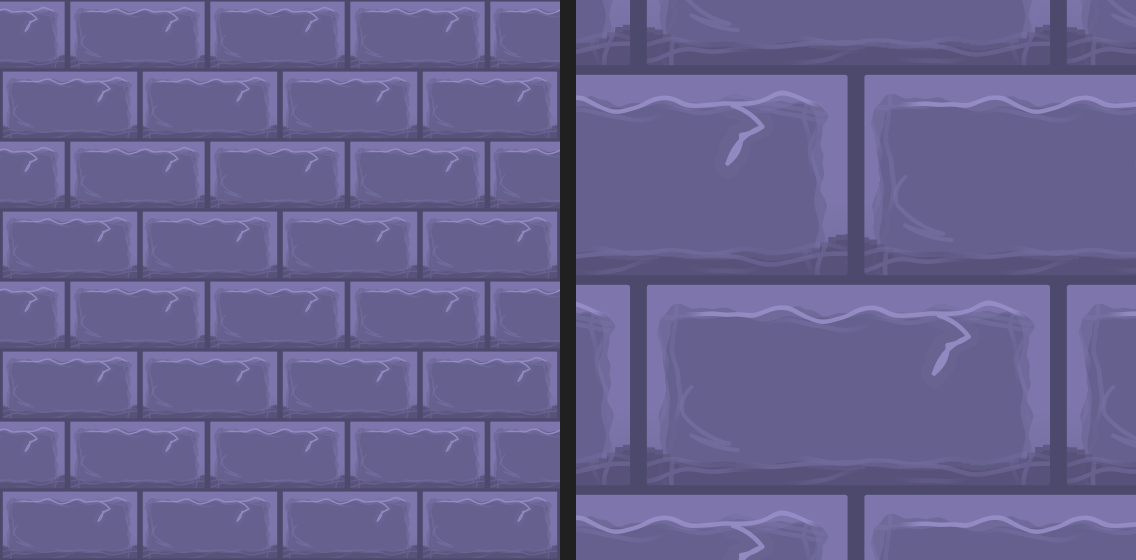
Left: the whole. Right: its middle third, enlarged.
Write a Shadertoy shader that draws this texture.

```glsl
// Purple brick wall in running bond, painted in flat tones: pale bevel on top and sides,
// dark lower edge, a bright chipped ridge with a hooked crack, and faint brush strokes.
// Each brick is drawn in a 2 x 1 cell; whole cell counts and wrapped ids make it tile.

#define GRID vec2(4.0, 8.0)              // bricks across, rows up
#define ROW_SHIFT 0.518                  // offset of odd rows, in bricks
#define JOINT vec2(0.040, 0.023)         // half widths of the mortar
#define NUDGE 0.035                      // sideways variation between bricks
#define ROUGHNESS 0.045                  // wobble of the painted edges
#define RIDGE_WIDTH 0.011                // half width of the bright strokes
#define FACE vec3(0.395, 0.378, 0.555)
#define BEVEL vec3(0.490, 0.460, 0.670)
#define SHADE vec3(0.345, 0.318, 0.475)
#define MORTAR vec3(0.300, 0.288, 0.428)
#define RIDGE vec3(0.600, 0.565, 0.790)

float hash(vec2 p) {
    return fract(sin(dot(p, vec2(127.1, 311.7))) * 43758.5);
}

vec2 gradient(vec2 cell) {
    float angle = 6.2832 * hash(cell);
    return vec2(cos(angle), sin(angle));
}

float noise(vec2 p) {
    vec2 i = floor(p), f = p - i, e = vec2(1, 0);
    vec2 u = f * f * f * (f * (f * 6.0 - 15.0) + 10.0);
    float low = mix(dot(gradient(i), f), dot(gradient(i + e), f - e), u.x);
    float high = mix(dot(gradient(i + e.yx), f - e.yx), dot(gradient(i + 1.0), f - 1.0), u.x);
    return mix(low, high, u.y);
}

// Distance to a line from a to b that bows sideways
float curve(vec2 p, vec2 a, vec2 b, float bend) {
    vec2 d = b - a;
    float h = clamp(dot(p - a, d) / dot(d, d), 0.0, 1.0);
    return length(p - a - d * h - vec2(-d.y, d.x) * bend * 4.0 * h * (1.0 - h));
}

float roundBox(vec2 p, vec2 low, vec2 high, float radius) {
    vec2 q = abs(p - 0.5 * (low + high)) - 0.5 * (high - low) + radius;
    return length(max(q, 0.0)) + min(max(q.x, q.y), 0.0) - radius;
}

// Antialiased coverage where d is below the limit
float cover(float d, float limit, float aa) {
    return clamp((limit - d) / aa + 0.5, 0.0, 1.0);
}

// Opacity of a long brush stroke that wanders and breaks up along its length
float brush(float across, float along, float seed, float aa) {
    float wander = 0.07 * noise(vec2(along * 3.5, seed));
    float gaps = smoothstep(-0.15, 0.25, noise(vec2(along * 2.0, seed + 31.4)));
    return gaps * cover(abs(across + wander), 0.011, aa);
}

void mainImage(out vec4 fragColor, in vec2 fragCoord) {
    vec2 q = fragCoord / iResolution.xy * GRID;
    float aa = GRID.y / iResolution.y;

    // Running bond cell, with the painting nudged a little in each brick
    float row = floor(q.y);
    q.x += mod(row, 2.0) * ROW_SHIFT;
    vec2 id = vec2(mod(floor(q.x), GRID.x), mod(row, 2.0));
    vec2 cell = fract(q) * vec2(2, 1);
    vec2 p = cell - vec2(NUDGE * (hash(id + 5.3) - 0.5), 0);

    // Bevel stepping down to the flat face
    float rough = noise(p * 5.0) + 0.5 * noise(p * 13.0 + 7.0);
    float inner = roundBox(p, vec2(0.10, 0.06), vec2(1.86, 0.855), 0.09);
    vec3 middle = mix(FACE, BEVEL, 0.45);
    vec3 color = mix(BEVEL, middle, 0.5 * smoothstep(0.4, 0.1, p.y));
    color = mix(color, middle, cover(inner + ROUGHNESS * rough, 0.0, aa));
    color = mix(color, FACE, cover(inner + ROUGHNESS * noise(p * 6.0 + 19.0), -0.035, aa));

    // Lower shadow, jagged and climbing at both corners
    float steps = floor(p.x * 26.0) / 26.0;
    float corner = smoothstep(0.20, 0.04, min(steps, 1.94 - steps));
    float shadowTop = 0.105 + 0.08 * corner + 0.03 * noise(vec2(steps * 6.0, 3.7));
    color = mix(color, mix(FACE, SHADE, 0.5), cover(p.y, shadowTop + 0.025, aa));
    color = mix(color, SHADE, cover(p.y, shadowTop, aa));

    // Faint strokes along the four sides
    float faint = 0.0;
    for (float i = 0.0; i < 3.0; i++) {
        float top = brush(p.y - 0.85 + 0.03 * i, p.x, 2.3 + 5.7 * i, aa);
        float base = brush(p.y - 0.07 - 0.035 * i, p.x, 4.6 + 5.7 * i, aa);
        float left = brush(p.x - 0.10 - 0.035 * i, p.y * 1.6, 6.4 + 5.7 * i, aa);
        float right = brush(p.x - 1.79 - 0.035 * i, p.y * 1.6, 8.2 + 5.7 * i, aa);
        faint = max(faint, max(max(top, base), max(left, right)));
    }
    color = mix(color, BEVEL, 0.42 * faint);

    // Zigzag scratch at lower left and a wisp at upper right
    float scratch = curve(p, vec2(0.25, 0.49), vec2(0.21, 0.36), -0.15);
    scratch = min(scratch, curve(p, vec2(0.21, 0.36), vec2(0.43, 0.22), -0.08));
    scratch = min(scratch, curve(p, vec2(0.43, 0.22), vec2(0.25, 0.26), 0.06));
    scratch = min(scratch, curve(p, vec2(0.25, 0.26), vec2(0.47, 0.19), -0.06));
    scratch = min(scratch, curve(p, vec2(1.50, 0.93), vec2(1.78, 0.90), -0.08));
    color = mix(color, BEVEL, 0.5 * cover(scratch, 0.010, aa));

    // Hooked crack with a soft halo
    vec2 elbow = vec2(1.57, 0.73), tip = vec2(1.405, 0.555);
    float crack = curve(p, vec2(1.43, 0.83), elbow, 0.08);
    crack = min(crack, curve(p, elbow, vec2(1.47, 0.69), 0.06));
    crack = min(crack, curve(p, vec2(1.47, 0.69), tip, 0.12));
    crack = min(crack, curve(p, tip, elbow, 0.12));
    color = mix(color, middle, 0.3 * cover(crack, 0.065 + 0.03 * rough, aa));

    // Bright ridge under the top bevel
    float ripple = 0.032 * cos((p.x - 0.67) * 14.5);
    ripple *= smoothstep(0.45, 0.62, p.x) * smoothstep(1.3, 1.1, p.x);
    float bump = (p.x - 1.67) / 0.10;
    float ridge = abs(p.y - 0.835 - ripple - 0.055 * exp(-bump * bump) - 0.01 * noise(p * 9.0));
    float span = smoothstep(0.20, 0.34, p.x) * smoothstep(1.87, 1.76, p.x);
    float bright = max(span * cover(ridge, RIDGE_WIDTH, aa), cover(crack, RIDGE_WIDTH, aa));
    color = mix(color, RIDGE, 0.85 * bright);

    // Mortar
    float brick = roundBox(cell, JOINT, vec2(2, 1) - JOINT, 0.012);
    fragColor = vec4(mix(MORTAR, color, cover(brick, 0.0, aa)), 1.0);
}
```
